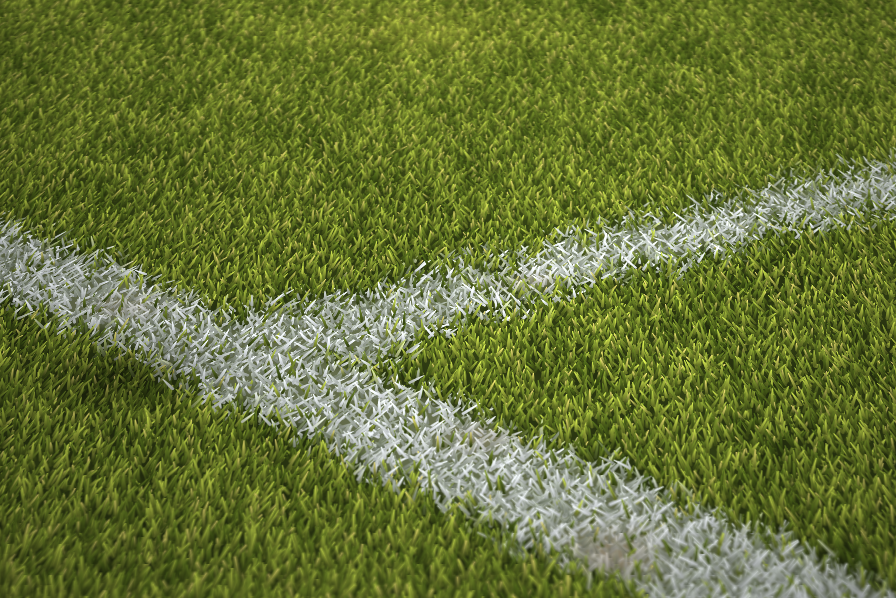
Reproduce this texture procedurally as a WebGL 2 fragment shader.

```glsl
#version 300 es
precision highp float;
// A lawn seen at a low angle, with two chalk lines meeting in a slanted Y.
// Layers of tapered blades are scattered on a perspective grid, far to near;
// each blade is green or white by its place, and softens away from the focus.
uniform vec2 u_resolution;
out vec4 outColor;

const int LAYERS = 4;
const float CELL = 0.0135;         // grid pitch of the blades
const float NEAR_SCALE = 1.35;     // blade scale at the bottom edge
const float SHRINK = 0.5;          // loss of scale toward the top
const float FOCUS_Y = 0.46;
const float DEFOCUS = 1.4;
const float FRAY = 0.055;          // raggedness of the chalk edges
const float UNPAINTED = 0.10;      // share of green blades within the chalk
const vec3 SOIL = vec3(0.15, 0.19, 0.06);
const vec3 GRASS_DARK = vec3(0.22, 0.30, 0.07);
const vec3 GRASS_LIGHT = vec3(0.66, 0.72, 0.25);
const vec3 STRAW = vec3(0.78, 0.70, 0.40);
const vec3 CHALK_GAP = vec3(0.36, 0.39, 0.27);
const vec3 CHALK_DARK = vec3(0.47, 0.51, 0.42);
const vec3 CHALK_LIGHT = vec3(0.96, 0.98, 1.00);
const vec3 EARTH = vec3(0.60, 0.54, 0.46);

vec3 hash3(vec2 cell) {
  vec3 h = fract(vec3(cell.xyx) * vec3(0.1031, 0.1030, 0.0973));
  h += dot(h, h.yxz + 33.33);
  return fract((h.xxy + h.yzz) * h.zyx);
}

// Canvas height 1 to flattened ground, and back
vec2 toGround(vec2 p) {
  return vec2(p.x - 0.75, p.y) / (NEAR_SCALE - SHRINK * p.y);
}
vec2 toCanvas(vec2 g) {
  float y = NEAR_SCALE * g.y / (1.0 + SHRINK * g.y);
  return vec2(0.75 + g.x * (NEAR_SCALE - SHRINK * y), y);
}

float spot(vec2 p, vec2 center, vec2 radius) {
  vec2 d = (p - center) / radius;
  return exp(-dot(d, d));
}

// Positive inside the chalk lines
float chalkDepth(vec2 p) {
  float wave = 0.006 * sin(p.x * 23.0) + 0.004 * sin(p.x * 51.0 + 1.0);
  float y = p.y + wave;
  float mainLine = min(y - (0.512 - 0.473 * p.x), 0.634 - 0.410 * p.x - y);
  float sag = 0.03 * exp(-pow((p.x - 0.64) / 0.10, 2.0));
  float branch = min(y - (0.263 + 0.267 * p.x - sag), 0.372 + 0.243 * p.x - y);
  branch = min(branch, p.x - 0.36) - 0.030 * spot(p, vec2(0.84, 0.535), vec2(0.06, 0.03));
  return max(mainLine, branch);
}

// Uneven tufts, roughly -1 to 1
float mottle(vec2 p) {
  vec2 q = p + 0.03 * sin(p.yx * vec2(19.0, 27.0));
  float m = sin(q.x * 17.0 + 3.0 * sin(q.y * 11.0)) * sin(q.y * 29.0 + q.x * 6.0);
  m += 0.7 * sin(q.x * 41.0 - q.y * 23.0) * sin(q.y * 57.0 + q.x * 13.0);
  return m * 0.6;
}

// Bare patches where the soil shows through the chalk
float bareEarth(vec2 p) {
  return spot(p, vec2(1.02, 0.07), vec2(0.07, 0.045))
       + 0.5 * spot(p, vec2(0.21, 0.49), vec2(0.06, 0.02))
       + 0.5 * spot(p, vec2(0.80, 0.27), vec2(0.06, 0.025))
       + 0.6 * spot(p, vec2(0.88, 0.53), vec2(0.06, 0.015));
}

vec3 bladeColor(vec2 place, vec3 rnd, float along, float chalk) {
  float tone = clamp(rnd.x * rnd.x * 0.85 + 0.15 + 0.16 * mottle(place), 0.0, 1.0);
  vec3 green = mix(GRASS_DARK, GRASS_LIGHT, tone);
  green = mix(green, STRAW, 0.8 * step(0.91, rnd.y) * along);
  vec3 white = mix(CHALK_DARK, CHALK_LIGHT, rnd.x);
  white = mix(white, EARTH, 0.5 * clamp(bareEarth(place), 0.0, 1.0));
  return mix(green * mix(0.62, 1.22, along), white * mix(0.78, 1.04, along), chalk);
}

void main() {
  vec2 p = gl_FragCoord.xy / u_resolution.y;
  vec2 ground = toGround(p) / CELL;
  float pixel = 1.0 / (u_resolution.y * CELL * (NEAR_SCALE - SHRINK * p.y));
  float focusGap = p.y - FOCUS_Y;
  float soft = 0.5 * pixel + DEFOCUS * focusGap * focusGap;

  // Ground between the blades
  vec3 gap = mix(CHALK_GAP, EARTH, 0.8 * clamp(bareEarth(p), 0.0, 1.0));
  vec3 color = mix(SOIL * (1.0 + 0.2 * mottle(p)), gap,
                   smoothstep(-0.004, 0.030, chalkDepth(p)));
  color = mix(color, mix(GRASS_DARK, GRASS_LIGHT, 0.3), 0.6 * smoothstep(0.5, 1.0, p.y));

  // Blades, rows from far to near
  for (int layer = 0; layer < LAYERS; layer++) {
    vec2 shift = vec2(0.37, 0.61) * float(layer);
    vec2 base = floor(ground + shift);
    for (int row = 0; row >= -2; row--) {
      for (int col = -2; col <= 2; col++) {
        vec2 id = base + vec2(col, row);
        vec3 rnd = hash3(id + 200.0 + 71.0 * float(layer));
        vec3 shape = hash3(id + 517.0 + 37.0 * float(layer));
        vec2 root = id + rnd.yz - shift;
        vec2 place = toCanvas((root + vec2(0.0, 0.6)) * CELL);
        float chalk = smoothstep(-0.010, 0.010, chalkDepth(place) + (shape.z - 0.5) * FRAY);
        chalk *= step(UNPAINTED, fract(shape.z * 17.0 + rnd.x));
        float lean = (shape.x - 0.45) * mix(2.0, 3.2, chalk);
        vec2 blade = vec2(lean, mix(0.7, 2.0, shape.y) * mix(1.0, 0.75, chalk));
        vec2 offset = ground - root;
        float along = clamp(dot(offset, blade) / dot(blade, blade), 0.0, 1.0);
        float width = mix(0.16, 0.05, along * along);
        float dist = length(offset - blade * along);
        float cover = 1.0 - smoothstep(width - soft, width + soft, dist);
        color = mix(color, bladeColor(place, rnd.zxy, along, chalk), cover);
      }
    }
  }

  // Worn light band, sunlit right side, shaded hollows and darker corners
  color += vec3(0.11, 0.09, 0.04) * spot(p, vec2(0.70, 0.95), vec2(0.18, 0.045));
  color *= 1.0 + 0.10 * spot(p, vec2(1.10, 0.50), vec2(0.45, 0.40));
  color *= 1.0 - 0.28 * spot(p, vec2(0.20, 0.37), vec2(0.13, 0.05));
  vec2 corner = (p - vec2(0.80, 0.58)) / vec2(0.95, 0.75);
  color *= 1.10 - 0.27 * dot(corner, corner);
  outColor = vec4(clamp(color, 0.0, 1.0), 1.0);
}
```
